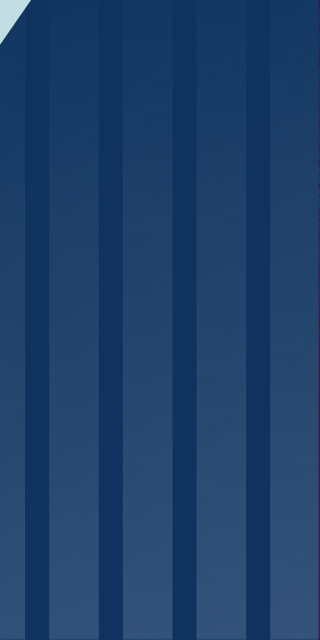
This pattern is drawn by a Shadertoy shader. Its source:

```glsl
const vec3 NAVY = vec3(0.058, 0.200, 0.370);
const vec3 BAND_TOP = vec3(0.068, 0.212, 0.385);
const vec3 BAND_MID = vec3(0.135, 0.265, 0.422);
const vec3 BAND_LOW = vec3(0.205, 0.325, 0.480);
const vec3 PALE_CORNER = vec3(0.760, 0.870, 0.890);
const vec3 PLUM_EDGE = vec3(0.240, 0.070, 0.240);

const float PERIOD = 0.2303;
const float STRIPE_WIDTH = 0.0755;
const float FIRST_CENTRE = 0.1160;

float hash(vec2 cell) {
    vec3 q = fract(cell.xyx * 0.1031);
    q += dot(q, q.yzx + 33.33);
    return fract((q.x + q.y) * q.z);
}

float valueNoise(vec2 p) {
    vec2 cell = floor(p);
    vec2 f = fract(p);
    f = f * f * (3.0 - 2.0 * f);
    float low = mix(hash(cell), hash(cell + vec2(1.0, 0.0)), f.x);
    float high = mix(hash(cell + vec2(0.0, 1.0)), hash(cell + 1.0), f.x);
    return mix(low, high, f.y);
}

// Coverage of the inside of a shape, from its signed distance
float cover(float dist, float pixel) {
    return clamp(0.5 - dist / pixel, 0.0, 1.0);
}

// Signed distance to the nearest vertical stripe
float stripeDistance(float x, float period, float width, float centre) {
    float offset = mod(x - centre + 0.5 * period, period) - 0.5 * period;
    return abs(offset) - 0.5 * width;
}

// Signed distance to a diagonal cut; legs are its extents along the two edges
float cornerDistance(vec2 fromCorner, vec2 legs) {
    return (dot(fromCorner, 1.0 / legs) - 1.0) / length(1.0 / legs);
}

vec3 bandColour(float t) {
    vec3 upper = mix(BAND_TOP, BAND_MID, smoothstep(0.0, 1.0, t * 2.0) * 0.3 + min(t * 2.0, 1.0) * 0.7);
    return mix(upper, BAND_LOW, clamp(t * 2.0 - 1.0, 0.0, 1.0));
}

void mainImage(out vec4 fragColor, in vec2 fragCoord) {
    // Canvas width is one unit
    float pixel = 1.0 / iResolution.x;
    vec2 p = fragCoord * pixel;
    float height = iResolution.y * pixel;
    float depth = 1.0 - p.y / height;

    // Slightly tilted gradient with faint mottling
    float t = clamp(depth * 0.91 + p.x * 0.10, 0.0, 1.0);
    float mottle = valueNoise(vec2(p.x * 14.0, (p.y - 0.25 * p.x) * 45.0)) - 0.5;
    vec3 colour = bandColour(t) + 0.006 * mottle;

    // Dark stripes with a faint light rim
    float stripe = stripeDistance(p.x, PERIOD, STRIPE_WIDTH, FIRST_CENTRE);
    float rim = cover(abs(stripe - 0.0015) - 0.0015, pixel);
    colour += 0.010 * rim * t;
    colour = mix(colour, NAVY, cover(stripe, pixel));

    // Worn plum line on the right and shaded lower edge
    float wear = mix(valueNoise(vec2(3.0, p.y * 90.0)), 1.0, smoothstep(0.3, 0.6, depth));
    colour = mix(colour, PLUM_EDGE, cover(0.9955 - p.x, pixel) * wear * 0.8);
    colour = mix(colour, NAVY, cover(p.y - 0.004, pixel) * 0.4);

    // Pale cut corner at the upper left
    float corner = cornerDistance(vec2(p.x, height - p.y), vec2(0.097, 0.140));
    colour = mix(colour, PALE_CORNER, cover(corner, pixel));

    fragColor = vec4(colour, 1.0);
}
```
